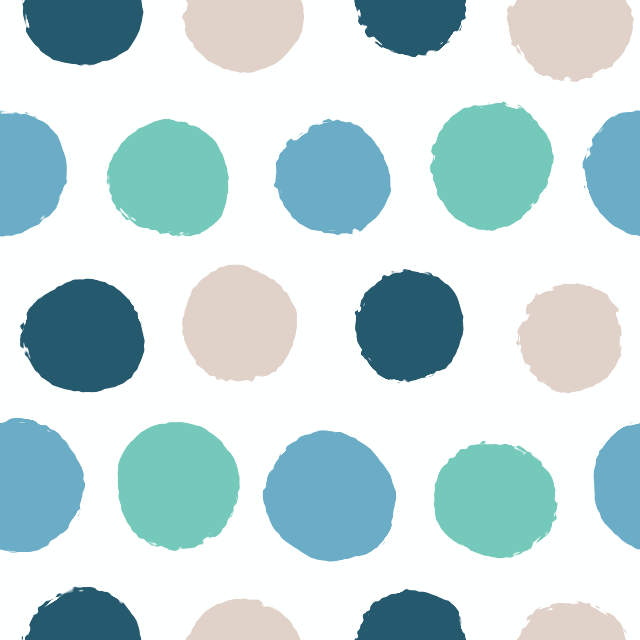
Reproduce this pattern procedurally as a Shadertoy shader.

```glsl
// Staggered rows of hand-painted dots: navy and sand rows alternate with blue and green.
// Each dot is a jittered circle with a wobbling radius and a rim broken by dry brush
// streaks in polar noise. Cell ids wrap, so the square tiles on all sides.

#define REPEATS 4.0        // dots across and down, even
#define JITTER 0.05        // largest centre shift, in cells
#define RADIUS_EVEN 0.362  // navy and sand rows
#define RADIUS_ODD 0.388   // blue and green rows
#define RADIUS_VARY 0.032
#define LOBES 0.026        // broad outline wobble
#define RAGGED 0.011       // fine bristle teeth
#define RIM 0.045          // depth of the dry streaks
#define STREAK_FREQ 62.0   // streaks per cell of radius

const vec3 PAPER = vec3(0.995, 1.0, 1.0);
const vec3 NAVY  = vec3(0.145, 0.35, 0.43);
const vec3 SAND  = vec3(0.88, 0.82, 0.79);
const vec3 BLUE  = vec3(0.42, 0.68, 0.775);
const vec3 GREEN = vec3(0.46, 0.79, 0.73);

float hash(vec2 p) {
    return fract(sin(dot(p, vec2(127.1, 311.7))) * 43758.5453);
}

// Value noise that wraps in x after a whole period
float noise(vec2 p, float period) {
    vec2 i = floor(p), f = fract(p);
    f = f * f * (3.0 - 2.0 * f);
    float x0 = mod(i.x, period), x1 = mod(i.x + 1.0, period);
    float low  = mix(hash(vec2(x0, i.y)), hash(vec2(x1, i.y)), f.x);
    float high = mix(hash(vec2(x0, i.y + 1.0)), hash(vec2(x1, i.y + 1.0)), f.x);
    return mix(low, high, f.y);
}

// Noise around one turn, centred on zero
float ring(float turn, float count, float seed) {
    return noise(vec2(turn * count, seed), count) - 0.5;
}

// Paint coverage of one dot; q is measured from its centre
float dotCoverage(vec2 q, float radius, float seed, float pixel) {
    float dist = length(q);
    float turn = atan(q.y, q.x) / 6.2831853 + 0.5;

    // Outline: broad lobes, small dents, and teeth where the brush ran dry
    float dry = smoothstep(-0.2, 0.2, ring(turn, 7.0, seed + 50.0));
    float edge = radius + 2.0 * LOBES * ring(turn, 5.0, seed + 53.0)
               + LOBES * ring(turn, 13.0, seed + 56.0)
               + 2.0 * RAGGED * ring(turn, 80.0, seed + 59.0) * mix(0.35, 1.0, dry);
    float d = dist - edge;

    // Thin tangential streaks of bare paper that fade inwards
    float streak = noise(vec2(turn * 42.0, dist * STREAK_FREQ + seed), 42.0);
    float depth = clamp(-d / RIM, 0.0, 1.0);
    float limit = mix(0.5, 1.2, depth) + 0.4 * (1.0 - dry);
    float bare = smoothstep(limit - 0.12, limit + 0.12, streak);

    return (1.0 - smoothstep(-0.6 * pixel, 0.6 * pixel, d)) * (1.0 - bare);
}

void mainImage(out vec4 fragColor, in vec2 fragCoord) {
    vec2 p = fragCoord / iResolution.xy * REPEATS;
    float pixel = REPEATS / min(iResolution.x, iResolution.y);
    vec3 color = PAPER;

    for (int y = -1; y <= 1; y++)
    for (int x = -1; x <= 1; x++) {
        vec2 id = floor(p) + vec2(x, y);
        vec2 cell = mod(id, REPEATS);
        float oddRow = mod(cell.y, 2.0);
        float oddColumn = mod(cell.x, 2.0);

        // Placement: staggered rows with a small shift and size change per dot
        vec2 shift = vec2(hash(cell + 3.7), hash(cell + 9.2)) * 2.0 - 1.0;
        vec2 center = id + vec2(mix(0.525, 0.092, oddRow), -0.073) + JITTER * shift;
        float radius = mix(RADIUS_EVEN, RADIUS_ODD, oddRow)
                     + RADIUS_VARY * (2.0 * hash(cell + 15.4) - 1.0);
        float seed = 100.0 * (cell.x + REPEATS * cell.y);

        // Paint colour follows row and column parity
        vec3 paint = mix(mix(NAVY, SAND, oddColumn), mix(BLUE, GREEN, oddColumn), oddRow);
        color = mix(color, paint, dotCoverage(p - center, radius, seed, pixel));
    }
    fragColor = vec4(color, 1.0);
}
```
